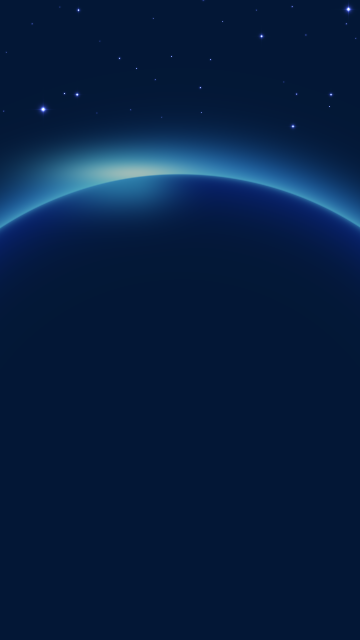
Reproduce this background procedurally as a WebGL 2 fragment shader.

```glsl
#version 300 es
precision highp float;
// A planet horizon glowing under a sparse field of violet stars.
// The limb is one large circle: signed distance drives the halo outside and the
// haze inside, soft ellipses add the sunrise, and hashed cells scatter the stars.
uniform vec2 u_resolution;
out vec4 fragColor;

// Sine-free hash giving three values per cell.
vec3 hash3(vec2 cell) {
    vec3 q = fract(cell.xyx * vec3(0.1031, 0.1030, 0.0973));
    q += dot(q, q.yxz + 33.33);
    return fract((q.xxy + q.yzz) * q.zyx);
}

// Elliptical Gaussian spot.
float spot(vec2 p, vec2 center, vec2 size) {
    vec2 q = (p - center) / size;
    return exp(-dot(q, q));
}

// Bright core, violet bloom and tapering cross rays.
vec3 sparkle(vec2 p, float size, float rays) {
    vec2 a = abs(p) / size;
    float r2 = dot(a, a);
    float cross4 = exp(-a.x * 0.9 - a.y * 6.0) + exp(-a.y * 0.9 - a.x * 6.0);
    return vec3(0.85, 0.88, 1.0) * exp(-r2 * 2.5)
         + vec3(0.25, 0.25, 0.75) * (0.6 * exp(-r2 * 0.45) + rays * cross4);
}

// One jittered star per cell, with neighbours so that blooms are not cut.
vec3 starField(vec2 p) {
    const float cellSize = 0.1;
    vec2 home = floor(p / cellSize);
    vec3 light = vec3(0.0);
    for (int j = -1; j <= 1; j++) {
        for (int i = -1; i <= 1; i++) {
            vec2 cell = home + vec2(i, j);
            vec3 h = hash3(cell + 17.0);
            vec2 center = (cell + 0.1 + 0.8 * h.xy) * cellSize;
            float shown = step(1.42, center.y) * step(0.15, h.z);
            float size = mix(0.0015, 0.0048, h.z * h.z * h.z);
            float rays = step(0.75, h.z) * 0.6;
            light += shown * mix(0.35, 0.9, h.z) * sparkle(p - center, size, rays);
        }
    }
    return light;
}

void main() {
    // Canvas width is one unit.
    vec2 p = gl_FragCoord.xy / u_resolution.x;
    float pixel = 1.0 / u_resolution.x;
    float d = length(p - vec2(0.502, 0.376)) - 0.918;
    float above = max(d, 0.0);
    float below = max(-d, 0.0);
    float side = abs(p.x - 0.46);
    vec3 night = vec3(0.013, 0.092, 0.212);

    // Sky: stars, blue halo, cyan limb light.
    float halo = exp(-pow(above / 0.09, 1.7)) * (1.0 - 0.45 * side);
    vec3 sky = night + starField(p) * (1.0 - halo);
    sky += sparkle(p - vec2(0.12, 1.474), 0.0075, 0.9);
    sky += sparkle(p - vec2(0.968, 1.752), 0.0065, 0.9);
    sky = mix(sky, vec3(0.11, 0.39, 0.71), halo);
    sky = mix(sky, vec3(0.31, 0.67, 0.77), 0.8 * exp(-above / 0.022));

    // Sunrise: teal veil around a pale core.
    sky = mix(sky, vec3(0.32, 0.70, 0.73), 0.75 * spot(p, vec2(0.34, 1.295), vec2(0.21, 0.065)));
    sky = mix(sky, vec3(0.68, 0.75, 0.72), 0.85 * spot(p, vec2(0.375, 1.296), vec2(0.13, 0.026)));

    // Planet: deep blue haze, teal spill on the left, thin lit rim.
    float haze = exp(-pow(below / 0.095, 1.5));
    vec3 planet = mix(night, vec3(0.03, 0.13, 0.45), 0.9 * haze);
    float spill = spot(p, vec2(0.34, 1.285), vec2(0.2, 0.085)) * smoothstep(0.62, 0.38, p.x);
    planet = mix(planet, vec3(0.18, 0.53, 0.68), 0.85 * spill);
    planet = mix(planet, vec3(0.22, 0.54, 0.72), 0.75 * exp(-below / 0.009));

    vec3 color = mix(planet, sky, smoothstep(-pixel, pixel, d));
    fragColor = vec4(clamp(color, 0.0, 1.0), 1.0);
}
```
